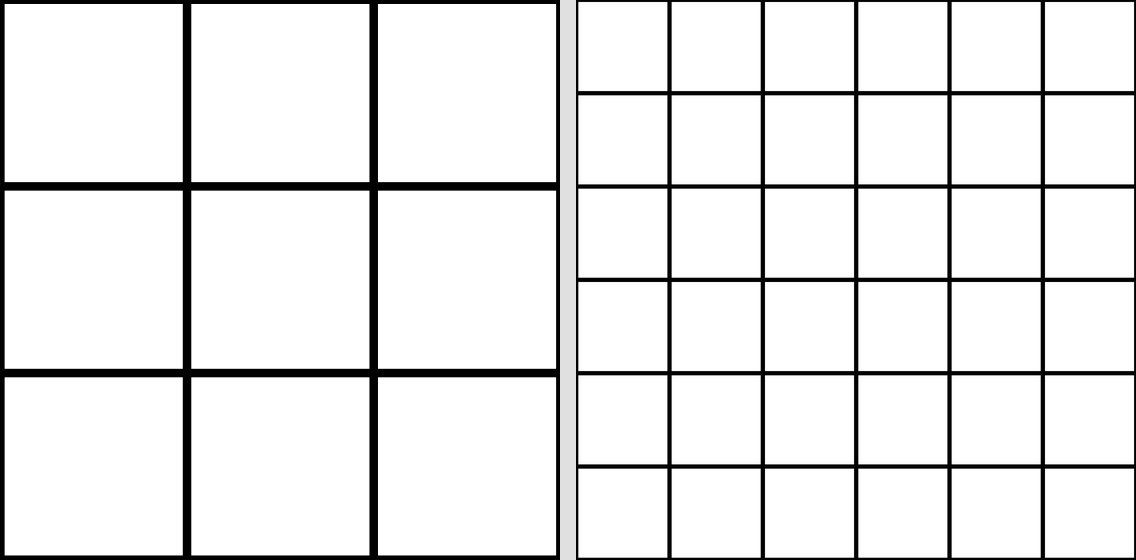
Left, the tile; right, the same tile 2 across and 2 down.
Reproduce this pattern procedurally as a WebGL 1 fragment shader.

```glsl
precision highp float;
// Three by three grid of white square tiles separated by thick black lines.

uniform vec2 u_resolution;

// Distance from p to the nearest grid line centre on each axis, in cells.
vec2 gridLineDistance(vec2 p) {
    return abs(fract(p + 0.5) - 0.5);
}

void main() {
    const float repeats = 3.0;
    vec2 uv = gl_FragCoord.xy / u_resolution;
    vec2 pixel = repeats / u_resolution;

    // The lines sit slightly right of and above the cell borders.
    vec2 lineDistance = gridLineDistance(uv * repeats - vec2(0.002, 0.0015));

    // Box-filtered coverage of the white tile inside the lines.
    vec2 coverage = clamp((lineDistance - 0.0228) / pixel + 0.5, 0.0, 1.0);
    float tile = coverage.x * coverage.y;

    vec3 lineColor = vec3(0.005);
    vec3 tileColor = vec3(1.0);
    gl_FragColor = vec4(mix(lineColor, tileColor, tile), 1.0);
}
```
